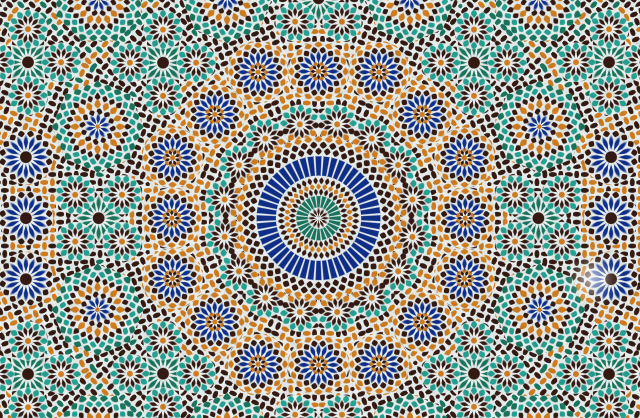
Give the GLSL for this pattern, as a Shadertoy shader.

```glsl
const float TAU = 6.2831853;
const float TILE_HALF = 0.36;
const vec3 PLASTER = vec3(0.89, 0.915, 0.91);
const vec3 BROWN = vec3(0.20, 0.10, 0.07);
const vec3 ORANGE = vec3(0.80, 0.48, 0.12);
const vec3 BLUE = vec3(0.06, 0.18, 0.53);
const vec3 TEAL = vec3(0.14, 0.62, 0.56);
const vec3 GREEN = vec3(0.10, 0.45, 0.36);

vec2 hash2(vec2 p) {
    vec2 k = vec2(dot(p, vec2(127.1, 311.7)), dot(p, vec2(269.5, 183.3)));
    return fract(sin(k) * 43758.5) * 2.0 - 1.0;
}

float gradientNoise(vec2 p) {
    vec2 i = floor(p), f = fract(p), u = f * f * (3.0 - 2.0 * f), e = vec2(1, 0);
    float low = mix(dot(hash2(i), f), dot(hash2(i + e.xy), f - e.xy), u.x);
    float high = mix(dot(hash2(i + e.yx), f - e.yx), dot(hash2(i + 1.0), f - 1.0), u.x);
    return mix(low, high, u.y);
}

// Folds the plane into one sector whose axis lies along +x
vec2 repeatAround(vec2 p, float count, float turn) {
    float sector = TAU / count;
    float a = mod(atan(p.y, p.x) + (turn + 0.5) * sector, sector) - 0.5 * sector;
    return length(p) * vec2(cos(a), sin(a));
}

void fill(inout vec3 col, vec3 tint, float d, float px) {
    col = mix(col, tint, smoothstep(0.75 * px, -0.75 * px, d));
}

void disc(inout vec3 col, vec2 p, float radius, vec3 tint, float px) {
    fill(col, tint, length(p) - radius, px);
}

// Ring of pointed tiles between two radii
void ring(inout vec3 col, vec2 p, float count, float inner, float outer, float turn, vec3 tint, float px) {
    float mid = 0.5 * (inner + outer), halfLength = 0.5 * (outer - inner);
    float halfWidth = TILE_HALF * TAU * mid / count;
    float cell = fract(atan(p.y, p.x) / TAU * count + turn + 0.5) - 0.5;
    vec2 q = pow(abs(vec2((length(p) - mid) / halfLength, cell / TILE_HALF)), vec2(1.4));
    float d = (pow(q.x + q.y, 0.714) - 1.0) * min(halfLength, halfWidth);
    fill(col, tint, d, px);
}

// Ring of straight-ended bars
void spokes(inout vec3 col, vec2 p, float count, float inner, float outer, vec3 tint, float px) {
    vec2 q = repeatAround(p, count, 0.0);
    float side = abs(q.y) - 0.37 * TAU * q.x / count;
    fill(col, tint, max(side, abs(q.x - 0.5 * (inner + outer)) - 0.5 * (outer - inner)), px);
}

void smallRosette(inout vec3 col, vec2 p, vec3 rim, float px) {
    disc(col, p, 4.7, PLASTER, px);
    disc(col, p, 0.7, ORANGE, px);
    ring(col, p, 12.0, 1.3, 3.3, 0.0, BROWN, px);
    ring(col, p, 12.0, 2.9, 4.7, 0.5, rim, px);
}

void starRosette(inout vec3 col, vec2 p, float px) {
    disc(col, p, 7.2, PLASTER, px);
    disc(col, p, 0.6, ORANGE, px);
    ring(col, p, 8.0, 0.7, 1.9, 0.0, BROWN, px);
    ring(col, p, 8.0, 1.4, 2.4, 0.5, ORANGE, px);
    ring(col, p, 16.0, 2.1, 4.7, 0.0, BLUE, px);
    ring(col, p, 16.0, 4.4, 5.9, 0.5, BROWN, px);
    ring(col, p, 16.0, 5.8, 7.1, 0.0, ORANGE, px);
}

void daisy(inout vec3 col, vec2 p, vec3 tint, float px) {
    disc(col, p, 6.5, PLASTER, px);
    disc(col, p, 1.4, BROWN, px);
    ring(col, p, 16.0, 1.8, 5.0, 0.0, tint, px);
    ring(col, p, 16.0, 4.9, 6.4, 0.5, BROWN, px);
}

void cluster(inout vec3 col, vec2 p, float px) {
    daisy(col, p, GREEN, px);
    smallRosette(col, abs(p) - 5.6, TEAL, px);
}

void octagonMedallion(inout vec3 col, vec2 p, float px) {
    vec2 sector = repeatAround(p, 8.0, 0.0);
    p *= sector.x / max(length(p), 0.001);
    disc(col, p, 10.1, PLASTER, px);
    disc(col, p, 0.5, ORANGE, px);
    ring(col, p, 10.0, 0.6, 2.8, 0.0, BLUE, px);
    ring(col, p, 12.0, 2.8, 4.2, 0.5, BROWN, px);
    ring(col, p, 16.0, 4.1, 6.1, 0.0, ORANGE, px);
    ring(col, p, 24.0, 6.0, 7.5, 0.5, BROWN, px);
    ring(col, p, 24.0, 7.4, 8.8, 0.0, TEAL, px);
    ring(col, p, 24.0, 8.7, 10.2, 0.5, GREEN, px);
}

void centralMedallion(inout vec3 col, vec2 p, float px) {
    disc(col, p, 19.5, PLASTER, px);
    ring(col, p, 12.0, 0.6, 2.3, 0.0, BROWN, px);
    spokes(col, p, 24.0, 2.6, 5.3, GREEN, px);
    ring(col, p, 32.0, 5.5, 7.0, 0.5, BROWN, px);
    ring(col, p, 32.0, 6.9, 8.2, 0.0, ORANGE, px);
    ring(col, p, 40.0, 8.2, 9.7, 0.5, BROWN, px);
    spokes(col, p, 48.0, 10.2, 14.8, BLUE, px);
    for (float i = 0.0; i < 2.0; i++)
        ring(col, p, 48.0, 15.2 + 1.5 * i, 16.8 + 1.5 * i, 0.5 * i, BROWN, px);
    ring(col, p, 48.0, 18.2, 19.6, 0.0, ORANGE, px);
}

// Staggered ground tiles: mixed browns with orange or green accents
vec3 groundTiles(vec2 p, bool warm, float px) {
    vec2 grid = p / 1.9, id = floor(grid), local = fract(grid) - 0.5;
    if (mod(id.x + id.y, 2.0) > 0.5) local = local.yx;
    float pick = hash2(id).x * 0.5 + 0.5;
    vec3 accent = warm || pick > 0.85 ? ORANGE : GREEN;
    vec3 col = PLASTER;
    fill(col, pick < 0.6 ? BROWN : accent, (length(local / vec2(0.53, 0.30)) - 1.0) * 0.65, px);
    return col;
}

void mainImage(out vec4 fragColor, in vec2 fragCoord) {
    // One hundred units span the canvas height
    float px = 100.0 / iResolution.y;
    vec2 p = (fragCoord / iResolution.y - vec2(0.762, 0.478)) * 100.0;
    vec2 quadrant = abs(p), wedge = repeatAround(p, 16.0, 0.0);
    bool warm = length(p) < 46.0 || (quadrant.x > 63.0 && quadrant.y < 27.0);
    vec3 col = groundTiles(vec2(wedge.x, abs(wedge.y)), warm, px);

    // Outer columns and corners
    for (float i = 0.0; i < 2.0; i++)
        daisy(col, quadrant - vec2(70.0, 14.6 * i), BLUE, px);
    vec2 corner = quadrant - vec2(69.5, 37.3);
    cluster(col, vec2(corner.x - corner.y, corner.x + corner.y) * 0.7071, px);
    octagonMedallion(col, quadrant - 52.6, px);

    // Eightfold and sixteenfold wreaths
    cluster(col, repeatAround(p, 8.0, 0.0) - vec2(52.6, 0.0), px);
    octagonMedallion(col, repeatAround(p, 8.0, 0.5) - vec2(57.2, 0.0), px);
    starRosette(col, repeatAround(p, 8.0, 0.0) - vec2(35.1, 0.0), px);
    starRosette(col, repeatAround(p, 8.0, 0.5) - vec2(37.8, 0.0), px);
    vec2 scallop = repeatAround(p, 16.0, 0.5) - vec2(22.9, 0.0);
    vec3 scallopRim = scallop.x > 0.3 ? TEAL : (scallop.x > -2.0 ? BROWN : ORANGE);
    smallRosette(col, scallop, scallopRim, px);
    centralMedallion(col, p, px);

    // Uneven glaze and a soft glint
    col *= 1.0 + 0.08 * gradientNoise(p * 0.45);
    vec2 glint = p - vec2(65.5, -14.5);
    col = mix(col, vec3(1.0), 0.6 * exp(-dot(glint, glint) / 14.0));
    fragColor = vec4(clamp(col, 0.0, 1.0), 1.0);
}
```
